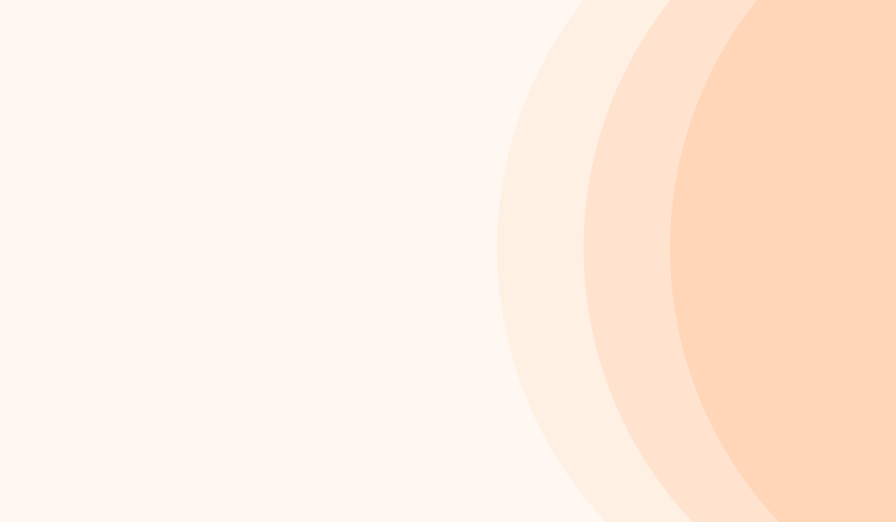
Reproduce this background procedurally as a WebGL 1 fragment shader.

```glsl
precision highp float;
// Three overlapping peach discs stepping off the right edge of a cream field.

uniform vec2 u_resolution;

// Antialiased disc coverage, in units of the canvas width.
float disc(vec2 p, vec2 center, float radius) {
    float pixel = 1.0 / u_resolution.x;
    return clamp(0.5 - (length(p - center) - radius) / pixel, 0.0, 1.0);
}

void main() {
    vec2 p = gl_FragCoord.xy / u_resolution.x;
    float centerY = 0.5245 * u_resolution.y / u_resolution.x;

    // Cream field
    vec3 color = vec3(1.0, 0.969, 0.945);

    // Equal discs, each further right and deeper in tone
    for (int i = 0; i < 3; i++) {
        float layer = float(i);
        vec3 peach = vec3(1.0, 0.941 - 0.051 * layer, 0.896 - 0.087 * layer);
        vec2 center = vec2(0.9995 + 0.0965 * layer, centerY);
        color = mix(color, peach, disc(p, center, 0.4447));
    }

    gl_FragColor = vec4(color, 1.0);
}
```
